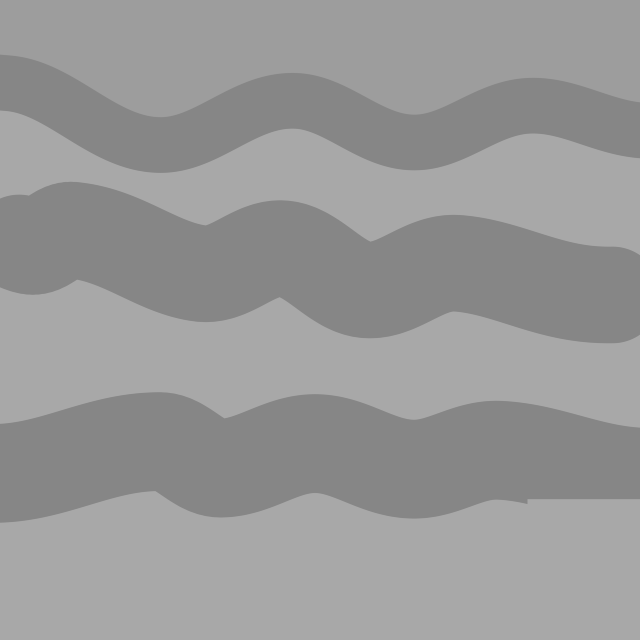
Write a three.js fragment shader that draws this background.

```glsl
// Three thick wavy grey bands with rounded crests and pinched valleys on flat grey.
varying vec2 vUv;

// Height of a band's centre line; crests and troughs alternate along x.
float centreLine(float x, vec4 crest, vec4 trough, vec3 level, vec3 swell) {
  vec4 nextCrest = vec4(crest.yzw, trough.w + 0.2);
  vec4 falling = clamp((x - crest) / (trough - crest), 0.0, 1.0);
  vec4 rising = clamp((x - trough) / (nextCrest - trough), 0.0, 1.0);
  float halfWaves = dot(falling + rising, vec4(1.0));
  float middle = dot(level, vec3(1.0, x, x * x));
  float height = dot(swell, vec3(1.0, x, sin(3.14159 * x)));
  return middle + height * cos(3.14159 * halfWaves);
}

float segmentDistance(vec2 p, vec2 a, vec2 b) {
  vec2 ab = b - a;
  float t = clamp(dot(p - a, ab) / max(dot(ab, ab), 1e-8), 0.0, 1.0);
  return length(p - a - t * ab);
}

// Coverage of a round-capped stroke along the centre line.
float band(vec2 p, float radius, vec2 ends, vec4 crest, vec4 trough, vec3 level, vec3 swell) {
  float reach = radius + 0.01;
  float x = clamp(p.x - reach, ends.x, ends.y);
  vec2 a = vec2(x, centreLine(x, crest, trough, level, swell));
  float nearest = 1.0;
  for (int i = 1; i <= 24; i++) {
    x = clamp(p.x + reach * (float(i) / 12.0 - 1.0), ends.x, ends.y);
    vec2 b = vec2(x, centreLine(x, crest, trough, level, swell));
    nearest = min(nearest, segmentDistance(p, a, b));
    a = b;
  }
  return 1.0 - smoothstep(-0.001, 0.001, nearest - radius);
}

void main() {
  vec2 p = vUv;
  vec3 paleGrey = vec3(0.659);
  vec3 upperGrey = vec3(0.614);
  vec3 bandGrey = vec3(0.525);

  // Thin top band, which also divides the two background greys
  vec4 crest = vec4(0.013, 0.462, 0.833, 1.25);
  vec4 trough = vec4(0.25, 0.651, 1.03, 1.4);
  vec3 level = vec3(0.825, -0.06, 0.05);
  vec3 swell = vec3(0.046, -0.025, 0.0);
  float ink = band(p, 0.0435, vec2(-0.2, 1.2), crest, trough, level, swell);
  float divide = centreLine(p.x, crest, trough, level, swell);
  vec3 colour = mix(paleGrey, upperGrey, step(divide, p.y));

  // Middle band, sloping down to the right with rounded ends
  ink = max(ink, band(p, 0.0755, vec2(0.03, 0.957),
    vec4(-0.05, 0.113, 0.443, 0.716), vec4(0.046, 0.3125, 0.573, 0.957),
    vec3(0.638, -0.15, 0.066), vec3(0.014, 0.0, 0.013)));

  // Bottom band, cut flat beneath its right end
  float lowest = band(p, 0.0772, vec2(-0.2, 1.2),
    vec4(-0.25, 0.25, 0.495, 0.781), vec4(0.0, 0.345, 0.645, 1.0),
    vec3(0.284, 0.03, -0.045), vec3(0.0235, -0.009, 0.0));
  float cut = smoothstep(0.8232, 0.8252, p.x) * (1.0 - smoothstep(0.219, 0.221, p.y));
  ink = max(ink, lowest * (1.0 - cut));

  gl_FragColor = vec4(mix(colour, bandGrey, ink), 1.0);
}
```
